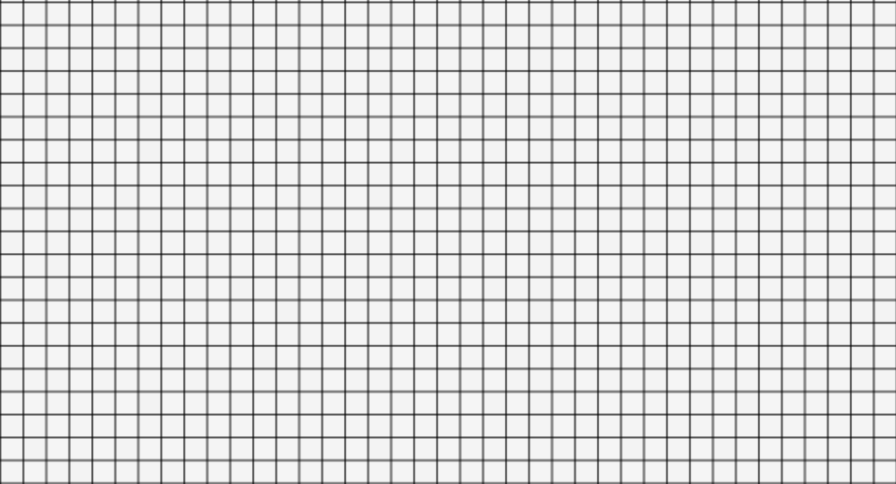
Reproduce this pattern procedurally as a Shadertoy shader.

```glsl
// Fine dark square grid on pale paper, with line strength drifting between repeats.
#define PITCH      vec2(0.04749, 0.04732)  // line spacing, in canvas heights
#define ORIGIN     vec2(0.0008, 0.0015)    // first line at lower left
#define PAPER      0.958                   // paper brightness
#define PAPER_VARY 0.004                   // tone change between cells
#define INK        0.00248                 // ink per line: darkness times width
#define DARKNESS   0.54                    // mean darkness at a line centre
#define BEAT       0.18                    // swing between crisp and pale lines
#define BEAT_SPAN  vec2(3.65, 3.8)         // lines per swing
#define BEAT_PEAK  vec2(3.95, 2.5)         // index of a crispest line

const float TAU = 6.2831853;

// Ink coverage of the nearest vertical (x) and horizontal (y) line.
vec2 lineCoverage(vec2 p, float pixel) {
    vec2 grid = (p - ORIGIN) / PITCH;
    vec2 index = round(grid);
    vec2 dist = abs(grid - index) * PITCH;

    // Crisp lines are narrow and dark, pale lines wider and lighter.
    vec2 beat = cos(TAU * (index - BEAT_PEAK) / BEAT_SPAN);
    vec2 peak = DARKNESS * (1.0 + BEAT * beat);
    vec2 reach = max(INK / peak, vec2(1.1 * pixel));
    return INK / reach * (1.0 - smoothstep(vec2(0.0), reach, dist));
}

// Faint tone of each cell from layered sines.
float paperTone(vec2 p) {
    vec2 cell = floor((p - ORIGIN) / PITCH);
    float wave = sin(dot(cell, vec2(1.7, 2.3))) + sin(dot(cell, vec2(-2.9, 1.1)));
    return PAPER + 0.5 * PAPER_VARY * wave;
}

void mainImage(out vec4 fragColor, in vec2 fragCoord) {
    float pixel = 1.0 / iResolution.y;
    vec2 p = fragCoord * pixel;

    // Overlapping inks multiply, so crossings are darkest.
    vec2 light = 1.0 - lineCoverage(p, pixel) / PAPER;
    fragColor = vec4(vec3(paperTone(p) * light.x * light.y), 1.0);
}
```
